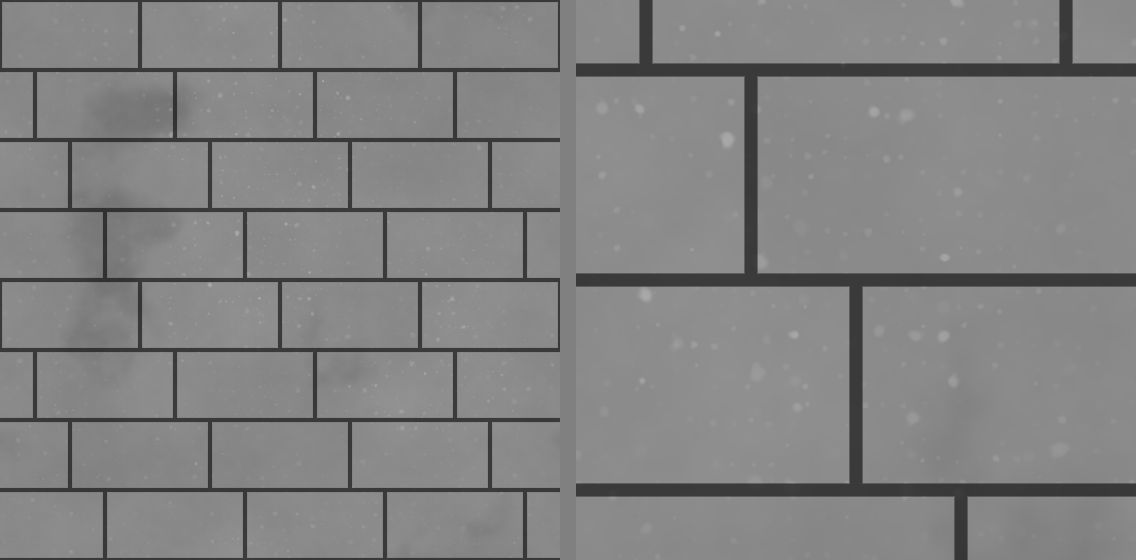
Left: the whole. Right: its middle third, enlarged.
A WebGL 2 fragment shader for this texture:

```glsl
#version 300 es
precision highp float;
// Grey stone slabs in courses, each stepped a quarter slab sideways, with dark joints.
// Joints come from a box distance per slab; wrapping noise adds clouds, stains,
// fine grain and small pale flecks, so the result tiles on all four sides.

uniform vec2 u_resolution;
out vec4 fragColor;

#define SLABS vec2(4.0, 8.0)
#define COURSE_STEP 0.25
#define JOINT_WIDTH 0.0078
#define STONE_COLOR vec3(0.54)
#define JOINT_COLOR vec3(0.225)
#define SLAB_VARIATION 0.012
#define CLOUD_STRENGTH 0.11
#define GRAIN_STRENGTH 0.025
#define STAIN_STRENGTH 0.13
#define FLECK_STRENGTH 0.10
#define FLECK_CELLS 44.0

float hash(vec2 p) {
    return fract(sin(dot(p, vec2(127.1, 311.7))) * 43758.5453);
}

// Value noise that repeats every "period" cells
float wrapNoise(vec2 uv, vec2 period, float seed) {
    vec2 p = uv * period;
    vec2 cell = floor(p);
    vec2 f = fract(p);
    f = f * f * f * (f * (f * 6.0 - 15.0) + 10.0);
    vec2 a = mod(cell, period) + seed;
    vec2 b = mod(cell + 1.0, period) + seed;
    return mix(mix(hash(a), hash(vec2(b.x, a.y)), f.x),
               mix(hash(vec2(a.x, b.y)), hash(b), f.x), f.y);
}

float wrapFbm(vec2 uv, float period, float seed) {
    float sum = 0.0;
    float weight = 0.5;
    for (int octave = 0; octave < 5; octave++) {
        sum += weight * wrapNoise(uv, vec2(period), seed);
        period *= 2.0;
        seed += 17.0;
        weight *= 0.5;
    }
    return sum / 0.96875;
}

// Soft irregular spots, one candidate in each cell of a wrapping grid
float flecks(vec2 uv, float cells, float seed) {
    vec2 p = uv * cells;
    vec2 id = mod(floor(p), cells) + seed;
    vec2 center = 0.3 + 0.4 * vec2(hash(id), hash(id + 31.0));
    vec2 offset = fract(p) - center;
    float ragged = 0.7 + 0.6 * wrapNoise(uv, vec2(cells * 5.0), seed);
    float radius = mix(0.1, 0.28, hash(id + 57.0));
    float visible = pow(hash(id + 83.0), 5.0);
    return visible * (1.0 - smoothstep(0.3, 1.0, length(offset) * ragged / radius));
}

void main() {
    vec2 uv = gl_FragCoord.xy / u_resolution;
    float pixel = 1.0 / min(u_resolution.x, u_resolution.y);

    // Slab layout
    vec2 grid = uv * SLABS;
    float course = floor(grid.y);
    grid.x += COURSE_STEP * (course + 1.0);
    vec2 slabId = mod(floor(grid), SLABS);
    vec2 toEdge = (0.5 - abs(fract(grid) - 0.5)) / SLABS;
    float edge = min(toEdge.x, toEdge.y) - 0.5 * JOINT_WIDTH;
    float stone = smoothstep(-0.5 * pixel, 0.5 * pixel, edge);

    // Weathering across slabs and joints
    float clouds = wrapFbm(uv, 7.0, 3.0) - 0.5;
    float grain = wrapFbm(uv, 64.0, 41.0) - 0.5;
    float stain = smoothstep(0.62, 0.85, wrapFbm(uv, 5.0, 90.0));
    float wear = 1.0 + CLOUD_STRENGTH * clouds + GRAIN_STRENGTH * grain;
    wear -= STAIN_STRENGTH * stain;

    // Pale flecks gather in patches
    float patches = smoothstep(0.3, 0.7, wrapFbm(uv, 6.0, 140.0));
    float spots = flecks(uv, FLECK_CELLS, 11.0) + 0.6 * flecks(uv, FLECK_CELLS * 2.0, 203.0);
    float pale = FLECK_STRENGTH * spots * mix(0.4, 1.2, patches);

    // Colour
    vec3 slabColor = STONE_COLOR + SLAB_VARIATION * (hash(slabId + 7.0) - 0.5) + pale;
    vec3 jointColor = JOINT_COLOR + 0.25 * pale;
    fragColor = vec4(mix(jointColor, slabColor, stone) * wear, 1.0);
}
```
